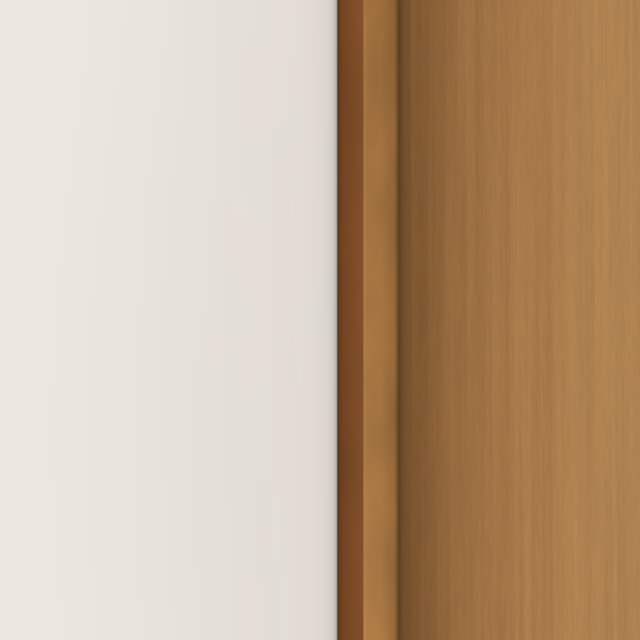
Give the GLSL for this texture, as a three.js fragment shader.

```glsl
// Pale plaster wall beside a bevelled wooden trim and a vertically grained wood panel.
varying vec2 vUv;

const float WALL_END = 0.527;
const float RIDGE = 0.568;
const float TRIM_END = 0.622;

float hash(vec2 p) {
  return fract(sin(dot(p, vec2(127.1, 311.7))) * 43758.5453);
}

float noise(vec2 p) {
  vec2 i = floor(p);
  vec2 f = fract(p);
  f = f * f * (3.0 - 2.0 * f);
  return mix(mix(hash(i), hash(i + vec2(1.0, 0.0)), f.x),
             mix(hash(i + vec2(0.0, 1.0)), hash(i + vec2(1.0, 1.0)), f.x), f.y);
}

// Layered noise centred on zero
float fbm(vec2 p) {
  float sum = 0.0;
  float gain = 0.5;
  for (int i = 0; i < 4; i++) {
    sum += gain * (noise(p) - 0.5);
    p = p * 2.03 + 17.3;
    gain *= 0.5;
  }
  return sum;
}

// Soft vertical boundary: 0 on its left, 1 on its right
float edge(float x, float at, float softness) {
  return smoothstep(at - softness, at + softness, x);
}

// Plaster: slow falloff to the right, faint streaks and contact shade
vec3 wallColor(vec2 uv) {
  float bend = 0.05 * sin(uv.y * 3.0 + 0.6);
  float falloff = smoothstep(0.05, 0.53, uv.x + bend * (1.0 - uv.x));
  vec3 color = mix(vec3(0.922, 0.905, 0.880), vec3(0.885, 0.862, 0.832), falloff);
  float streak = noise(vec2(uv.x * 75.0 + uv.y * 4.0, uv.y * 3.0)) - 0.5;
  color += 0.006 * streak * smoothstep(0.15, 0.4, uv.x);
  float gap = max(WALL_END - uv.x, 0.0);
  color *= 1.0 - 0.08 * exp(-gap / 0.018) - 0.20 * exp(-gap / 0.004);
  return color;
}

// Narrow shaded side of the trim
vec3 sideColor(vec2 uv) {
  float t = clamp((uv.x - WALL_END) / (RIDGE - WALL_END), 0.0, 1.0);
  vec3 color = mix(vec3(0.430, 0.255, 0.125), vec3(0.510, 0.315, 0.165), t);
  color *= 1.0 + 0.14 * fbm(uv * vec2(14.0, 5.0));
  return color * (1.0 - 0.30 * exp(-t / 0.07));
}

// Lit front of the trim, rounding away at its right
vec3 frontColor(vec2 uv) {
  float t = clamp((uv.x - RIDGE) / (TRIM_END - RIDGE), 0.0, 1.0);
  vec3 color = mix(vec3(0.625, 0.435, 0.240), vec3(0.670, 0.475, 0.270), 1.0 - uv.y);
  color *= 1.0 + 0.16 * fbm(uv * vec2(22.0, 9.0) + 5.0);
  color *= 1.0 - 0.10 * smoothstep(0.45, 0.9, t);
  color *= 1.0 - 0.22 * smoothstep(0.86, 1.0, t);
  return color + 0.05 * exp(-t / 0.05);
}

// Panel: brightening rightwards, long streaks, fine pores and trim shadow
vec3 panelColor(vec2 uv) {
  float t = clamp((uv.x - TRIM_END) / (1.0 - TRIM_END), 0.0, 1.0);
  vec3 color = mix(vec3(0.530, 0.365, 0.205), vec3(0.635, 0.455, 0.275), smoothstep(0.02, 0.38, t));
  color = mix(color, vec3(0.690, 0.515, 0.320), smoothstep(0.35, 0.95, t));
  float x = uv.x + 0.004 * (noise(vec2(uv.x * 6.0, uv.y * 2.0)) - 0.5);
  float bands = fbm(vec2(x * 32.0, uv.y * 0.7));
  float fibres = fbm(vec2(x * 150.0, uv.y * 1.8 + 9.0));
  float pores = noise(vec2(x * 400.0, uv.y * 45.0)) - 0.5;
  color *= 1.0 + 0.10 * bands + 0.12 * fibres + 0.035 * pores;
  float gap = max(uv.x - TRIM_END, 0.0);
  return color * (1.0 - 0.22 * exp(-gap / 0.025) - 0.16 * exp(-gap / 0.005));
}

void main() {
  vec2 uv = vUv;
  vec3 color = wallColor(uv);
  color = mix(color, sideColor(uv), edge(uv.x, WALL_END, 0.0018));
  color = mix(color, frontColor(uv), edge(uv.x, RIDGE, 0.0012));
  color = mix(color, panelColor(uv), edge(uv.x, TRIM_END, 0.0020));
  gl_FragColor = vec4(color, 1.0);
}
```
